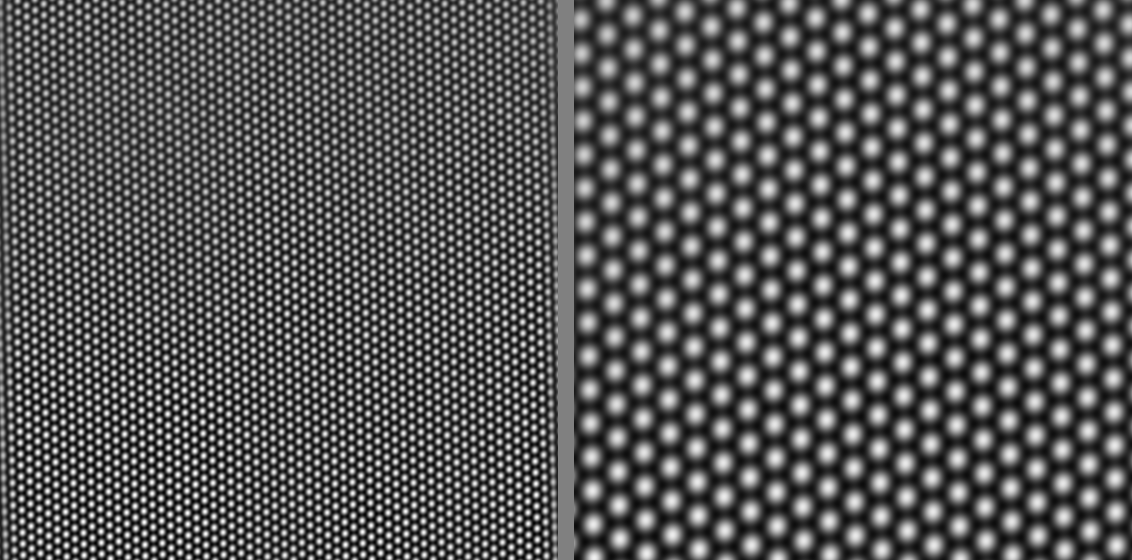
Left: the whole. Right: its middle third, enlarged.
Write a Shadertoy shader that draws this pattern.

```glsl
const float TAU = 6.2831853;
const vec2 COLUMN_STEP = vec2(0.0158, 0.00868);  // to the next column, y down
const vec2 ROW_STEP = vec2(0.00052, 0.01997);    // to the next dot in a column
const vec2 ANCHOR = vec2(0.3359, 0.3455);        // centre of one dot
const float MEAN_GRAY = 0.34;
const float TOP_CONTRAST = 0.62;
const float BOTTOM_CONTRAST = 0.92;
const float CONTRAST_WEAR = 0.14;
const float GRAY_WEAR = 0.03;
const float DRIFT = 0.06;                        // wobble, in lattice cells
const float EDGE_WIDTH = 0.035;
const float EDGE_BLUR = 0.6;

float hash(vec2 p) {
    return fract(sin(dot(p, vec2(127.1, 311.7))) * 43758.5453);
}

float noise(vec2 p) {
    vec2 cell = floor(p);
    vec2 f = fract(p);
    f = f * f * (3.0 - 2.0 * f);
    float low = mix(hash(cell), hash(cell + vec2(1, 0)), f.x);
    float high = mix(hash(cell + vec2(0, 1)), hash(cell + vec2(1, 1)), f.x);
    return mix(low, high, f.y);
}

// Dots of a skewed hexagonal lattice, from 0 between dots to 1 at a peak.
// Smear fades the waves that cross the columns, leaving soft vertical streaks.
float dots(vec2 cell, float smear) {
    float columns = cos(TAU * cell.x);
    float crossing = cos(TAU * cell.y) + cos(TAU * (cell.x + cell.y));
    return (columns + crossing * (1.0 - smear) + 1.5) / 4.5;
}

void mainImage(out vec4 fragColor, in vec2 fragCoord) {
    vec2 uv = fragCoord / iResolution.xy;
    vec2 p = vec2(fragCoord.x, iResolution.y - fragCoord.y) / iResolution.y;

    // Lattice coordinates with a slow drift
    vec2 cell = inverse(mat2(COLUMN_STEP, ROW_STEP)) * (p - ANCHOR);
    cell += DRIFT * (vec2(noise(p * 9.0), noise(p * 9.0 + 31.0)) - 0.5);

    // Streaked side borders
    float border = min(uv.x, 1.0 - uv.x);
    float smear = EDGE_BLUR * (1.0 - smoothstep(0.0, EDGE_WIDTH, border));

    // Contrast grows downward, with patchy wear
    float contrast = mix(TOP_CONTRAST, BOTTOM_CONTRAST, smoothstep(0.0, 0.9, p.y));
    contrast += CONTRAST_WEAR * (noise(p * vec2(6.0, 4.0) + 7.0) - 0.5);
    contrast += 0.08 * (0.5 - uv.x) * uv.y;

    float gray = MEAN_GRAY + contrast * (dots(cell, smear) - 1.0 / 3.0);
    gray += GRAY_WEAR * (noise(p * 40.0) - 0.5);
    fragColor = vec4(vec3(clamp(gray, 0.0, 1.0)), 1.0);
}
```
